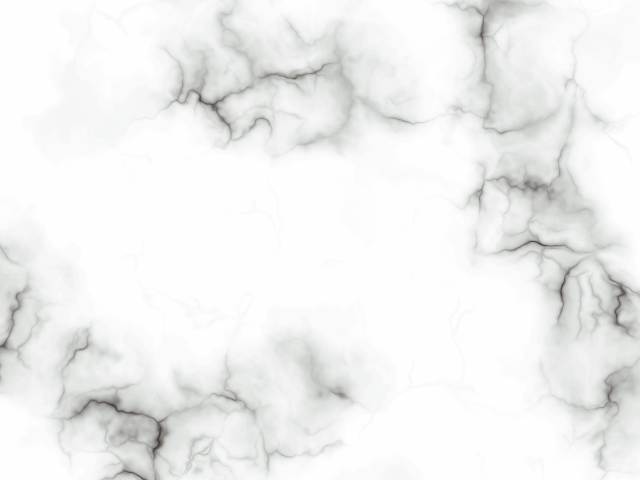
This texture is drawn by a Shadertoy shader. Its source:

```glsl
#define CELL_SIZE 0.20
#define FINE_CELL 0.085
#define WARP 0.27
#define BELT_WIDTH 0.15
#define CLOUD_DEPTH 0.19
#define HALO_DEPTH 0.14
#define CORE_DEPTH 0.36
#define TONE_STEPS 64.0

vec2 hash2(vec2 p) {
    vec3 q = fract(p.xyx * vec3(0.1031, 0.1030, 0.0973));
    q += dot(q, q.yzx + 33.33);
    return fract((q.xx + q.yz) * q.zy);
}

float cornerSlope(vec2 cell, vec2 offset) {
    return dot(hash2(cell) * 2.0 - 1.0, offset);
}

float gradientNoise(vec2 p) {
    vec2 i = floor(p), f = fract(p);
    vec2 u = f * f * f * (f * (f * 6.0 - 15.0) + 10.0);
    vec2 e = vec2(1.0, 0.0);
    return mix(mix(cornerSlope(i, f), cornerSlope(i + e, f - e), u.x),
               mix(cornerSlope(i + e.yx, f - e.yx), cornerSlope(i + 1.0, f - 1.0), u.x), u.y);
}

float fbm(vec2 p) {
    float sum = 0.0, amplitude = 0.5;
    for (int i = 0; i < 5; i++) {
        sum += amplitude * gradientNoise(p);
        p = mat2(1.6, 1.2, -1.2, 1.6) * p + 7.3;
        amplitude *= 0.5;
    }
    return sum;
}

// Distance to the nearest border between scattered cells
float cellBorder(vec2 p) {
    vec2 i = floor(p), f = fract(p);
    vec2 nearest = vec2(0.0);
    float best = 9.0;
    for (int y = -1; y <= 1; y++)
    for (int x = -1; x <= 1; x++) {
        vec2 g = vec2(x, y);
        vec2 r = g + hash2(i + g) - f;
        if (dot(r, r) < best) {
            best = dot(r, r);
            nearest = r;
        }
    }
    float border = 9.0;
    for (int y = -2; y <= 2; y++)
    for (int x = -2; x <= 2; x++) {
        vec2 g = vec2(x, y);
        vec2 r = g + hash2(i + g) - f;
        vec2 across = r - nearest;
        if (dot(across, across) > 0.0001)
            border = min(border, dot(0.5 * (r + nearest), normalize(across)));
    }
    return border;
}

float segmentDistance(vec2 p, vec2 a, vec2 b) {
    vec2 ab = b - a;
    return length(p - a - ab * clamp(dot(p - a, ab) / dot(ab, ab), 0.0, 1.0));
}

// Distance to the belts along which the veins gather
float beltDistance(vec2 p) {
    vec4 belts[4] = vec4[4](vec4(0.43, 0.88, 0.76, 0.82), vec4(1.03, 0.92, 1.27, 0.18),
                            vec4(0.00, 0.37, 0.18, 0.18), vec4(0.33, 0.02, 0.65, 0.22));
    float d = 9.0;
    for (int i = 0; i < 4; i++) d = min(d, segmentDistance(p, belts[i].xy, belts[i].zw));
    return d;
}

void mainImage(out vec4 fragColor, in vec2 fragCoord) {
    vec2 p = fragCoord / iResolution.y;

    // Crinkled coordinates and border distances
    vec2 q = p + WARP * vec2(fbm(p * 4.5 + 3.1), fbm(p * 4.5 + 41.7));
    float border = cellBorder(q / CELL_SIZE + 5.0) * CELL_SIZE;
    float fineBorder = cellBorder(q / FINE_CELL + 23.0) * FINE_CELL;

    // Where stone is clouded, and where veins run dark
    float belt = beltDistance(p);
    float spread = fbm(p * 5.0 + 60.0);
    float mask = smoothstep(0.0, 1.0, 1.25 - belt / BELT_WIDTH + 1.6 * spread);
    float outskirts = exp(-belt * belt / 0.05);
    float patches = smoothstep(-0.12, 0.25, fbm(p * 6.0 + 90.0));
    float billow = clamp(0.85 + 2.2 * fbm(q * 9.0 + 12.0), 0.3, 1.6);

    // Darkness: soft clouds, vein halos, thin cores, stray hairlines
    float dark = CLOUD_DEPTH * mask * billow * exp(-border / 0.055);
    dark += HALO_DEPTH * mask * (0.3 + patches) * exp(-border / 0.012);
    dark += CORE_DEPTH * mask * patches * exp(-border / 0.004);
    dark += 0.20 * mask * mask * patches * exp(-fineBorder / 0.007);
    dark += 0.11 * outskirts * (1.0 - mask) * patches * exp(-border / 0.005);
    dark += 0.03 * smoothstep(0.02, 0.25, fbm(q * 3.0 + 31.0));

    // Softly stepped tones
    float level = min(dark, 0.75) * TONE_STEPS;
    dark = (floor(level) + smoothstep(0.2, 0.8, fract(level))) / TONE_STEPS;

    // Cool pale greys turning warm in the deep veins
    vec3 tint = mix(vec3(1.04, 0.96, 1.02), vec3(0.99, 1.01, 1.04), smoothstep(0.05, 0.4, dark));
    fragColor = vec4(0.995 - dark * tint, 1.0);
}
```
